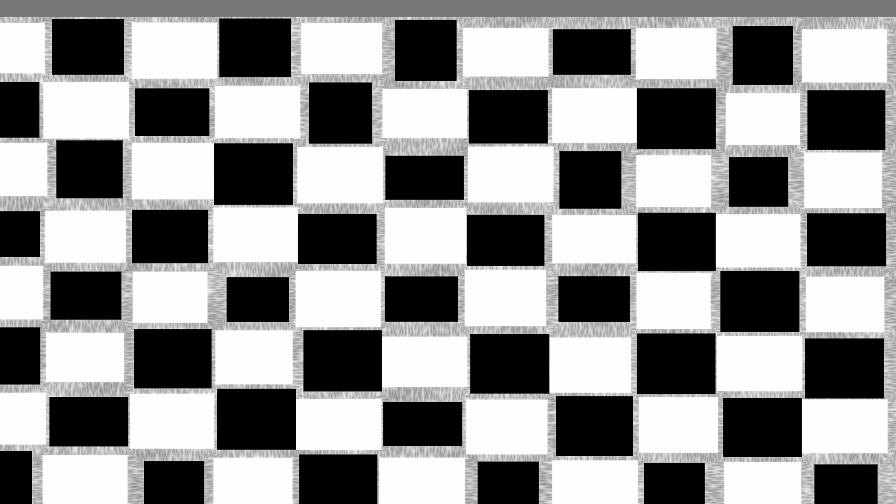
A WebGL 2 fragment shader for this pattern:

```glsl
#version 300 es
precision highp float;
// Hand-laid checker wall: black and white blocks, uneven in size and place,
// on slightly sloping rows with brushed grey joints and a plain top band.
// Blocks are jittered box distances; joints use stretched cellular noise.

// Lengths are fractions of the canvas height, y runs down from the top.
#define PITCH vec2(0.1669, 0.1229)
#define FIRST vec2(0.0070, 0.0935)
#define LAST_CELL vec2(10.0, 8.0)
#define SLOPE 0.011
#define BAND 0.0335
#define WHITE_HALF vec2(0.0850, 0.0560)
#define BLACK_HALF vec2(0.0785, 0.0610)
#define WHITE_SHRINK vec2(0.0120, 0.0090)
#define BLACK_SHRINK vec2(0.0200, 0.0180)
#define SHIFT vec2(0.0060, 0.0055)
#define GRAIN vec2(230.0, 55.0)
#define WEAR 0.32

uniform vec2 u_resolution;
out vec4 fragColor;

const vec3 WHITE = vec3(0.995);
const vec3 BLACK = vec3(0.0);
const vec3 JOINT = vec3(0.73);
const vec3 BAND_GREY = vec3(0.47);

vec2 hash2(vec2 p) {
    vec3 q = fract(p.xyx * vec3(0.1031, 0.1030, 0.0973));
    q += dot(q, q.yzx + 33.33);
    return fract((q.xx + q.yz) * q.zy);
}

float boxDistance(vec2 p, vec2 halfSize) {
    vec2 d = abs(p) - halfSize;
    return length(max(d, 0.0)) + min(max(d.x, d.y), 0.0);
}

// Distance to the nearest scattered point
float cellular(vec2 p) {
    vec2 cell = floor(p);
    float nearest = 2.0;
    for (int y = -1; y <= 1; y++) {
        for (int x = -1; x <= 1; x++) {
            vec2 c = cell + vec2(x, y);
            nearest = min(nearest, length(c + hash2(c + 71.0) - p));
        }
    }
    return nearest;
}

// Brush strokes run across whichever joint is closer
vec3 jointColour(vec2 p, vec2 grid, float blockDistance) {
    vec2 toEdge = (0.5 - abs(grid - round(grid))) * PITCH;
    vec2 across = toEdge.y < toEdge.x ? p : p.yx;
    float strokes = cellular(across * GRAIN) - 0.45;
    float patches = sin(p.x * 31.0 + 2.0 * sin(p.y * 23.0)) * sin(p.y * 41.0 + p.x * 9.0);
    float rim = exp(-max(blockDistance, 0.0) * 500.0);
    return clamp(JOINT + WEAR * strokes + 0.05 * patches + 0.07 * rim, 0.0, 1.0);
}

void main() {
    vec2 p = vec2(gl_FragCoord.x, u_resolution.y - gl_FragCoord.y) / u_resolution.y;
    float pixel = 1.0 / u_resolution.y;
    vec2 level = p - vec2(0.0, SLOPE * p.x);
    vec2 grid = (level - FIRST) / PITCH;

    // Nearest white and black block among the neighbouring cells
    float whiteDistance = 1.0;
    float blackDistance = 1.0;
    for (int y = -1; y <= 1; y++) {
        for (int x = -1; x <= 1; x++) {
            vec2 cell = round(grid) + vec2(x, y);
            if (any(lessThan(cell, vec2(0.0))) || any(greaterThan(cell, LAST_CELL))) continue;
            bool isBlack = mod(cell.x + cell.y, 2.0) > 0.5;
            vec2 shrink = hash2(cell + 3.0);
            shrink *= shrink;
            vec2 halfSize = isBlack ? BLACK_HALF - BLACK_SHRINK * shrink
                                    : WHITE_HALF - WHITE_SHRINK * shrink;
            vec2 centre = FIRST + cell * PITCH + SHIFT * (hash2(cell + 19.0) * 2.0 - 1.0);
            // Each block stays upright while its row slopes
            centre.y += SLOPE * (FIRST.x + cell.x * PITCH.x);
            float d = boxDistance(p - centre, halfSize);
            if (isBlack) blackDistance = min(blackDistance, d);
            else whiteDistance = min(whiteDistance, d);
        }
    }

    // Joints, then white blocks, black blocks and the band
    vec3 colour = jointColour(p, grid, min(whiteDistance, blackDistance));
    colour = mix(colour, WHITE, smoothstep(0.5, -0.5, whiteDistance / pixel));
    colour = mix(colour, BLACK, smoothstep(0.5, -0.5, blackDistance / pixel));
    colour = mix(colour, BAND_GREY, smoothstep(0.5, -0.5, (p.y - BAND) / pixel));
    fragColor = vec4(colour, 1.0);
}
```
